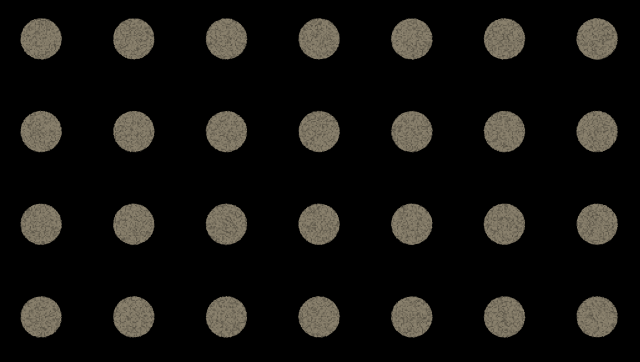
This pattern is drawn by a Shadertoy shader. Its source:

```glsl
// A square grid of sandy, finely grained discs on black, seven by four.
// The plane is folded into cells, a circle distance cuts each disc, and
// smooth value noise gives both the speckle and the slightly rough rim.

float hash(vec2 p) {
    vec3 q = fract(p.xyx * vec3(0.1031, 0.1030, 0.0973));
    q += dot(q, q.yzx + 33.33);
    return fract((q.x + q.y) * q.z);
}

float valueNoise(vec2 p) {
    vec2 i = floor(p);
    vec2 f = p - i;
    f = f * f * (3.0 - 2.0 * f);
    float low = mix(hash(i), hash(i + vec2(1.0, 0.0)), f.x);
    float high = mix(hash(i + vec2(0.0, 1.0)), hash(i + 1.0), f.x);
    return mix(low, high, f.y);
}

void mainImage(out vec4 fragColor, in vec2 fragCoord) {
    // Canvas height is one unit; x is measured from the middle column
    vec2 uv = fragCoord / iResolution.y;
    float middle = 0.5 * iResolution.x / iResolution.y - 0.0024;
    vec2 p = uv - vec2(middle, 0.1246);

    // Fold into cells with a disc at each centre
    float spacing = 0.256;
    vec2 cell = (fract(p / spacing + 0.5) - 0.5) * spacing;

    // Grain, continuous across the canvas so every disc differs
    vec2 grainPos = uv * 290.0 - 0.5;
    float speckle = valueNoise(grainPos);
    float roughness = valueNoise(grainPos + 517.0) - 0.5;

    // Disc with a softened, rough rim
    float dist = length(cell) - 0.0566 + 0.0022 * roughness;
    float soft = max(0.0021, 0.75 / iResolution.y);
    float disc = 1.0 - smoothstep(-soft, soft, dist);

    // Sandy tone with a tail of darker specks
    float tone = 0.545 - 0.2 * speckle * speckle;
    vec3 sand = tone * vec3(1.0, 0.935, 0.79);

    fragColor = vec4(sand * disc, 1.0);
}
```
